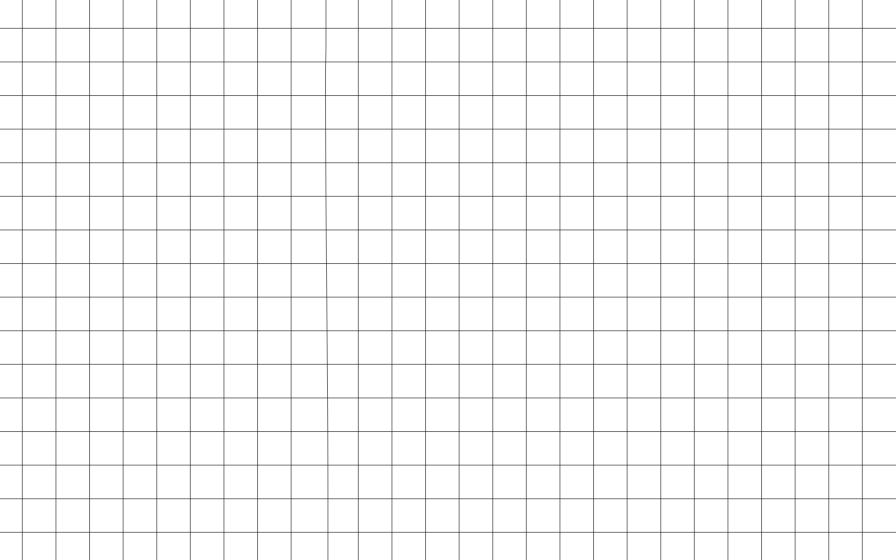
Reproduce this pattern procedurally as a Shadertoy shader.

```glsl
// Lengths are fractions of the canvas height.
const float PITCH = 0.06;
const vec2 FIRST_LINE = vec2(0.0399, 0.0494);
const float LAST_COLUMN = 25.0;
const float LINE_WIDTH = 0.00105;
const vec3 PAPER = vec3(1.0);
const vec3 INK = vec3(0.1);

// One hand-drawn upright leans away from its place.
const float LEANING_COLUMN = 9.0;
const float LEAN_BOTTOM = 0.0057;
const float LEAN_TOP = 0.0014;
const float KINK = 0.0008;

float leanOffset(float y) {
    float lean = mix(LEAN_BOTTOM, LEAN_TOP, smoothstep(0.1, 0.85, y));
    return lean + KINK * smoothstep(0.87, 0.92, y);
}

// Lines thinner than a pixel widen to one pixel and fade,
// so each carries the same ink wherever it falls between pixels.
vec2 lineCoverage(vec2 dist, float pixel) {
    float drawnWidth = max(LINE_WIDTH, pixel);
    vec2 edge = clamp((0.5 * (drawnWidth + pixel) - dist) / pixel, 0.0, 1.0);
    return edge * LINE_WIDTH / drawnWidth;
}

void mainImage(out vec4 fragColor, in vec2 fragCoord) {
    float pixel = 1.0 / iResolution.y;
    vec2 p = fragCoord * pixel;

    // Distance to the nearest upright and level line
    vec2 grid = p - FIRST_LINE;
    vec2 nearest = round(grid / PITCH);
    nearest.x = min(nearest.x, LAST_COLUMN);
    vec2 offset = grid - nearest * PITCH;
    if (nearest.x == LEANING_COLUMN) offset.x -= leanOffset(p.y);

    // Ink both directions over the paper
    vec2 cover = lineCoverage(abs(offset), pixel);
    float ink = 1.0 - (1.0 - cover.x) * (1.0 - cover.y);
    fragColor = vec4(mix(PAPER, INK, ink), 1.0);
}
```
